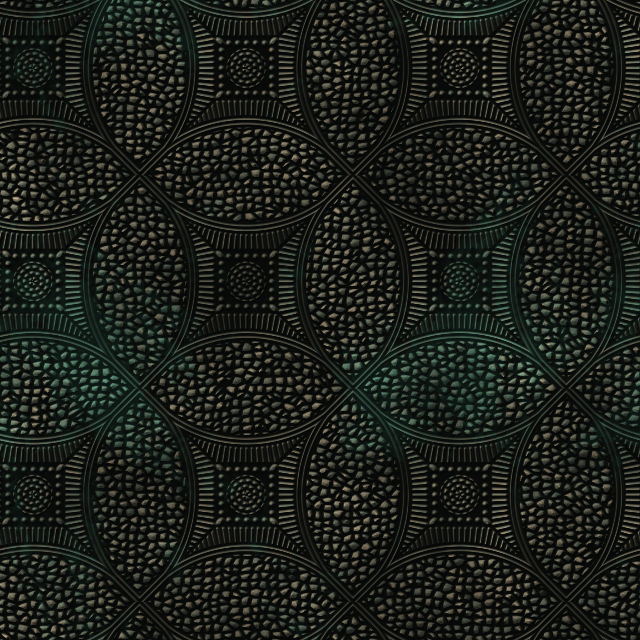
This pattern is drawn by a Shadertoy shader. Its source:

```glsl
vec2 hash22(vec2 p) {
    vec3 a = fract(p.xyx * vec3(.1031, .1030, .0973));
    a += dot(a, a.yzx + 33.33);
    return fract((a.xx + a.yz) * a.zy);
}

// Cellular noise: nearest distance, second distance, random cell value
vec3 cells(vec2 p) {
    vec2 base = floor(p);
    vec3 best = vec3(9., 9., 0.);
    for (int j = -1; j <= 1; j++)
    for (int i = -1; i <= 1; i++) {
        vec2 id = base + vec2(i, j);
        vec2 rnd = hash22(id + 40.);
        float dist = length(id + .14 + .72 * rnd - p);
        if (dist < best.x) best = vec3(dist, best.x, rnd.x);
        else best.y = min(best.y, dist);
    }
    return best;
}

// Warped layered sines, roughly -1 to 1
float drift(vec2 p) {
    float sum = 0., weight = .55;
    for (int i = 0; i < 6; i++) {
        p = mat2(.8, .6, -.6, .8) * p * 1.75 + 1.1 * sin(p.yx + 2.3);
        sum += weight * sin(p.x) * cos(p.y);
        weight *= .68;
    }
    return sum;
}

vec3 pebbles(vec2 p) {
    return cells(p * vec2(22., 26.) + .25 * sin(p.yx * 9.));
}

float ridge(float d, float halfWidth) {
    return 1. - smoothstep(0., halfWidth, abs(d));
}

// Distance outside the petal arc (x) and from the cell diagonal (y)
vec2 petalFrame(vec2 s) {
    return vec2(length(s - vec2(.875, 0.)) - .625, (s.x - s.y) * .707);
}

// Square panel: rosette, bead border and corner leaves
float panel(vec2 local, vec2 s) {
    float r = length(local), ring = floor(r / .027);
    float lobes = abs(cos(atan(local.y, local.x) * (2.5 + 2. * ring) + ring * 1.6));
    float rosette = sin(3.1416 * fract(r / .027)) * (.15 + .7 * lobes);
    rosette *= 1. - smoothstep(.088, .1, r);
    float beadY = min(round(s.y / .042), 2.) * .042;
    float bead = 1. - smoothstep(.004, .021, length(s - vec2(.118, beadY)));
    vec2 leafPos = vec2(s.x + s.y, s.x - s.y) * .707 - vec2(.178, 0.);
    float leaf = 1. - smoothstep(.3, 1., length(leafPos / vec2(.034, .021)));
    return max(rosette, max(bead * .9, leaf));
}

float relief(vec2 p) {
    vec2 local = fract(p - vec2(.656, .18)) - .5;
    vec2 a = abs(local);
    vec2 s = vec2(max(a.x, a.y), min(a.x, a.y));
    vec2 frame = petalFrame(s);
    float inset = min(-frame.x, frame.y);

    // Pebbled petal
    vec3 cell = pebbles(p);
    float dome = smoothstep(.02, .5, cell.y - cell.x) * (1. - .55 * cell.x);
    dome *= .75 + .4 * cell.z;
    float h = dome * smoothstep(.022, .036, inset);

    // Double rim
    h = max(h, .55 * ridge(inset - .011, .013));
    h = max(h, .65 * ridge(frame.x - .011, .012));

    // Radial teeth, mitred on the diagonals
    float angle = atan(s.y, .875 - s.x);
    float tooth = .1 + .7 * (.5 + .5 * cos(angle * 167.));
    tooth *= smoothstep(.02, .034, frame.x) * smoothstep(.142, .158, s.x);
    h = max(h, tooth * smoothstep(0., .012, frame.y));

    return max(h, panel(local, s));
}

void mainImage(out vec4 fragColor, in vec2 fragCoord) {
    vec2 p = fragCoord / iResolution.y * 3.;

    // Relief lighting
    float e = .005;
    float h = relief(p);
    vec2 slope = vec2(relief(p + vec2(e, 0.)), relief(p + vec2(0., e))) - h;
    vec3 normal = normalize(vec3(-slope * .02 / e, 1.));
    vec3 light = normalize(vec3(-.35, .75, .55));
    float diffuse = max(dot(normal, light), 0.);
    float gloss = pow(max(dot(normal, normalize(light + vec3(0., 0., 1.))), 0.), 14.);

    // Patina gathers in clouds, near rims and in single grains
    vec2 a = abs(fract(p - vec2(.656, .18)) - .5);
    vec2 frame = petalFrame(vec2(max(a.x, a.y), min(a.x, a.y)));
    float rim = exp(-abs(min(-frame.x, frame.y)) * 22.);
    float grain = cells(p * 43.).z;
    float cloud = drift(p * 1.1 + 4.);
    float patina = smoothstep(.1, .95, cloud + .22 * rim + .45 * (grain - .5));

    // Bronze tones, worn bright on the crests
    float tone = pebbles(p).z;
    vec3 bronze = mix(vec3(.40, .39, .34), vec3(.56, .45, .36), tone);
    vec3 metal = mix(bronze, vec3(.36, .54, .45), .2 + .75 * patina);
    float wear = .85 + .3 * drift(p * 2.3 + 11.);
    vec3 color = vec3(.024, .031, .026) + patina * vec3(.025, .06, .048);
    color += metal * diffuse * (.04 + .96 * smoothstep(.05, .85, h)) * wear;
    color += bronze * gloss * h * .32 * wear * (1. - .5 * patina);
    fragColor = vec4(clamp(color, 0., 1.), 1.);
}
```
